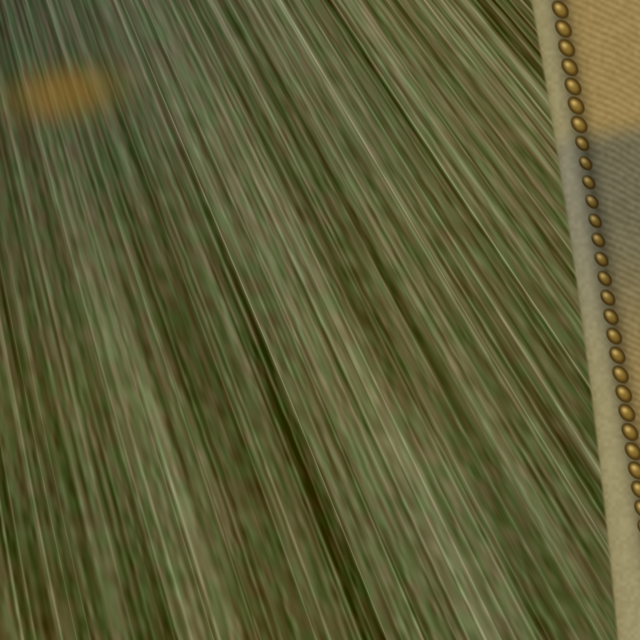
This texture is drawn by a Shadertoy shader. Its source:

```glsl
// Draws fanned olive fibre streaks with a pale cloth border and a row of gold beads.

float hash(vec2 p) {
    p = fract(p * vec2(0.1031, 0.1137));
    p += dot(p, p.yx + 33.33);
    return fract((p.x + p.y) * p.x * 17.0 + p.y * 7.0);
}

float noise(vec2 p) {
    vec2 cell = floor(p), f = fract(p);
    f = f * f * (3.0 - 2.0 * f);
    return mix(mix(hash(cell), hash(cell + vec2(1, 0)), f.x),
               mix(hash(cell + vec2(0, 1)), hash(cell + vec2(1, 1)), f.x), f.y);
}

// Bright, thin threads: one at a random place in each angular cell
float threads(float angle, float reach, float down, float count, float seed) {
    float light = 0.0;
    float base = floor(angle * count);
    for (int k = -1; k <= 1; k++) {
        float id = base + float(k);
        float place = id + 0.1 + 0.8 * hash(vec2(id, seed));
        float dist = (angle * count - place) / count * reach;
        float width = mix(0.0013, 0.0027, hash(vec2(id, seed + 5.0)));
        float strength = mix(0.2, 1.0, hash(vec2(id, seed + 9.0)));
        strength *= 0.65 + 0.5 * noise(vec2(id * 3.7, down * 5.0));
        float core = exp(-dist * dist / (width * width));
        float groove = dist + 0.0055;
        light += strength * (core - 0.4 * exp(-groove * groove / 0.000011));
    }
    return light;
}

vec3 fibres(vec2 uv) {
    // Streaks radiate from a point far above the upper left corner
    vec2 apex = vec2(-0.357, 2.323);
    float reach = apex.y - uv.y;
    float down = 1.0 - uv.y;
    float angle = (uv.x - apex.x) / reach;
    angle += 0.0012 * sin(down * 5.0 + angle * 20.0);

    // Streaks from broad bands to fine hairs
    float tone = 0.335;
    tone += 0.13 * (noise(vec2(angle * 32.0, down * 1.2)) - 0.5);
    tone += 0.20 * (noise(vec2(angle * 115.0 + 7.0, down * 1.5)) - 0.5);
    tone += 0.17 * (noise(vec2(angle * 310.0 + 31.0, down * 4.0)) - 0.5);
    tone += 0.10 * (noise(vec2(angle * 360.0, down * 42.0)) - 0.5);
    tone += 0.16 * threads(angle, reach, down, 42.0, 11.0);
    tone += 0.12 * threads(angle, reach, down, 75.0, 47.0);

    // Hazy upper left, lighter upper right, darker foot
    float haze = exp(-dot(uv - vec2(0.0, 1.0), uv - vec2(0.0, 1.0)) * 5.0);
    tone = mix(tone, 0.34, 0.4 * haze);
    tone += 0.07 * (uv.x - 0.4) * uv.y + 0.03 * (uv.y - 0.45);
    tone = clamp(tone, 0.15, 0.68);
    vec3 color = vec3(tone, tone - 0.01, tone - 0.165 + 0.05 * haze);

    // Faint red and green flecks
    float fleck = noise(vec2(angle * 230.0 + 90.0, down * 38.0)) - 0.5;
    color += fleck * vec3(0.05, -0.035, 0.01);
    color += vec3(-0.02, 0.0, 0.01) * (noise(uv * 5.0) + haze);

    // Blurred amber glow
    vec2 glowPos = (uv - vec2(0.1, 0.855 + 0.1 * (uv.x - 0.1))) / vec2(0.085, 0.042);
    float glow = exp(-pow(dot(glowPos, glowPos), 1.3));
    return mix(color, vec3(0.53, 0.40, 0.17) + 0.3 * (tone - 0.34), 0.72 * glow);
}

vec3 border(vec2 uv, float edge) {
    float down = 1.0 - uv.y;
    float cord = 0.873 + 0.165 * down;
    float across = uv.x - cord;

    // Pale hem on the left, woven cloth on the right
    float shade = smoothstep(0.19, 0.24, down + 0.15 * across)
                * (1.0 - smoothstep(0.3, 0.65, down));
    vec3 hem = mix(vec3(0.61, 0.57, 0.41), vec3(0.55, 0.53, 0.43), shade);
    hem -= 0.09 * exp(-abs(uv.x - edge) / 0.006);
    vec3 cloth = mix(vec3(0.60, 0.51, 0.31), vec3(0.43, 0.41, 0.31), shade);
    cloth += 0.025 * sin(uv.x * 260.0 + uv.y * 560.0 + 3.0 * noise(uv * 25.0));
    vec3 color = mix(hem, cloth, smoothstep(-0.004, 0.006, across));
    color += 0.05 * (noise(uv * 170.0) - 0.5);
    color *= 1.0 - 0.35 * exp(-across * across / 0.0003);

    // Beads, lit from the upper left
    float spacing = 0.03;
    vec2 bead = vec2(across, (fract(down / spacing) - 0.5) * -spacing);
    bead.y += 0.2 * bead.x;
    float radius = 0.0138 - 0.003 * shade;
    float dist = length(bead * vec2(1.1, 1.0));
    vec2 lit = bead - vec2(-0.003, 0.004);
    float shine = exp(-dot(lit, lit) / 0.000025);
    vec3 gold = mix(vec3(0.50, 0.40, 0.17), vec3(0.27, 0.20, 0.07),
                    smoothstep(0.35, 1.0, dist / radius));
    gold = gold * (1.0 - 0.25 * shade) + shine * vec3(0.28, 0.27, 0.22);
    return mix(color, gold, 1.0 - smoothstep(radius - 0.002, radius + 0.002, dist));
}

void mainImage(out vec4 fragColor, in vec2 fragCoord) {
    vec2 uv = fragCoord / iResolution.xy;
    float down = 1.0 - uv.y;
    float edge = 0.83 + 0.18 * down - 0.045 * down * down;
    float inBorder = smoothstep(-0.003, 0.003, uv.x - edge);
    vec3 color = mix(fibres(uv), border(uv, edge), inBorder);
    fragColor = vec4(clamp(color, 0.0, 1.0), 1.0);
}
```
